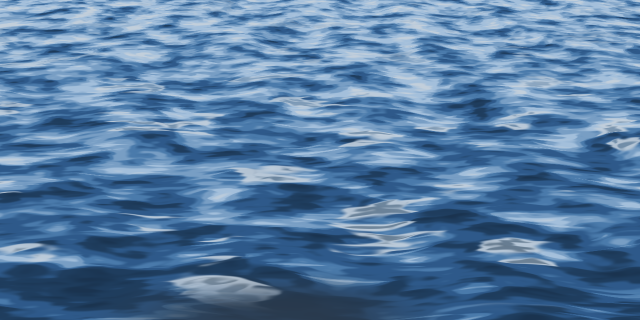
Give the GLSL for this texture, as a WebGL 1 fragment shader.

```glsl
precision highp float;
// Rippled open water seen at a low angle, pale far away and deep blue up close.
// Warped gradient noise on a receding plane gives the swell; a colour ramp shades
// it, and tapered noise contours add long silvery glints with darker cores.

uniform vec2 u_resolution;

#define HORIZON 1.33        // height where the plane would vanish
#define WAVE_DENSITY vec2(3.7, 18.5)
#define STEEPNESS 0.42      // sharpness of the lower edge of crests
#define WANDER 1.0          // bending of the crest lines
#define NEAR_TONE 0.19
#define FAR_TONE 0.79
#define NEAR_CONTRAST 0.60
#define FAR_CONTRAST 0.88
#define RIPPLE_STRENGTH 0.36
#define GLINT_WIDTH 0.21
#define GLINT_EDGE 0.05

const vec3 ABYSS  = vec3(0.10, 0.20, 0.31);
const vec3 DEEP   = vec3(0.12, 0.24, 0.37);
const vec3 BLUE   = vec3(0.18, 0.35, 0.54);
const vec3 MIDDLE = vec3(0.29, 0.48, 0.67);
const vec3 PALE   = vec3(0.47, 0.62, 0.77);
const vec3 SKY    = vec3(0.64, 0.75, 0.86);
const vec3 SILVER = vec3(0.76, 0.81, 0.86);
const vec3 CORE   = vec3(0.34, 0.40, 0.45);
const vec3 SILT   = vec3(0.17, 0.23, 0.30);

float hash(vec2 p) {
  vec3 q = fract(p.xyx * vec3(0.1031, 0.1030, 0.0973));
  q += dot(q, q.yzx + 33.33);
  return fract((q.x + q.y) * q.z);
}

float corner(vec2 cell, vec2 offset) {
  float a = 6.2832 * hash(cell);
  return dot(vec2(cos(a), sin(a)), offset);
}

// Gradient noise, roughly -0.7 to 0.7
float noise(vec2 p) {
  vec2 i = floor(p), f = p - i;
  vec2 u = f * f * f * (f * (f * 6.0 - 15.0) + 10.0);
  vec2 e = vec2(1.0, 0.0);
  return mix(mix(corner(i, f), corner(i + e.xy, f - e.xy), u.x),
             mix(corner(i + e.yx, f - e.yx), corner(i + e.xx, f - e.xx), u.x), u.y);
}

// Noise pulled down at its peaks, so that bright crests end sharply below
float crest(vec2 p) {
  return noise(p + vec2(0.0, STEEPNESS * noise(p)));
}

// Contour line of a field, as wide as asked and vanishing at zero width
float contour(float field, float width) {
  float line = 1.0 - smoothstep(width - GLINT_EDGE, width + GLINT_EDGE, abs(field));
  return line * smoothstep(0.0, GLINT_EDGE, width);
}

vec3 ramp(float t) {
  vec3 c = mix(ABYSS, DEEP, smoothstep(-0.15, 0.10, t));
  c = mix(c, BLUE, smoothstep(0.12, 0.28, t));
  c = mix(c, MIDDLE, smoothstep(0.36, 0.50, t));
  c = mix(c, PALE, smoothstep(0.54, 0.68, t));
  c = mix(c, SKY, smoothstep(0.74, 0.90, t));
  return mix(c, SILVER, smoothstep(1.0, 1.3, t));
}

vec3 water(vec2 uv, float aspect) {
  // Receding plane with gently wandering crest lines
  float s = HORIZON - uv.y;
  vec2 p = vec2((uv.x - 0.5) * aspect / s, -log(s)) * WAVE_DENSITY;
  p.y += WANDER * noise(p * vec2(0.55, 0.22) + 7.3);

  // Swell, chop and fine ripples
  float swell = crest(p + 31.7);
  vec2 q = p * vec2(2.0, 2.2) + vec2(0.0, 0.7 * swell);
  float chop = crest(vec2(q.x, q.y + 0.15 * q.x) + 53.1);
  float ripple = crest(vec2(p.x * 3.6, p.y * 4.8 - 0.4 * p.x + chop) + 11.9);
  float wave = swell + 0.6 * chop + RIPPLE_STRENGTH * ripple;

  // Broad light and dark patches
  float patches = noise(p * vec2(0.5, 0.2) + 91.0);
  float tone = mix(NEAR_TONE, FAR_TONE, uv.y) + 0.16 * patches;
  tone += mix(NEAR_CONTRAST, FAR_CONTRAST, uv.y) * wave;

  // Thin, nearly level light threads on the raised water
  float strand = noise(vec2(p.x * 0.8, p.y * 1.9 + 0.5 * swell) + 67.0);
  float lift = swell + 0.5 * noise(p * vec2(1.1, 0.8) + 23.0);
  tone += 0.24 * contour(strand, 0.22 * lift);
  vec3 color = ramp(tone);

  // Murky bed showing through at the front
  vec2 m = (uv - vec2(0.42, 0.0)) / vec2(0.32, 0.18);
  color = mix(color, SILT, 0.85 * (1.0 - smoothstep(0.2, 1.0, length(m))));

  // Long tapered glints: a silver rim around a muted core
  float field = noise(vec2(p.x * 0.5, p.y * 1.15 + 0.3 * chop) + vec2(17.0, 5.0));
  field += 0.12 * chop + 0.05 * ripple;
  float spread = noise(p * vec2(0.75, 0.45) + 41.0) + 0.35 * swell + 0.12 * ripple;
  float width = GLINT_WIDTH * smoothstep(0.08, 0.5, spread);
  float body = contour(field, width);
  float core = contour(field + 0.2 * ripple, width - 0.10) * smoothstep(0.06, 0.45, uv.y + 0.2);
  float reach = smoothstep(0.02, 0.14, uv.y) * (1.0 - 0.6 * smoothstep(0.6, 0.95, uv.y));
  vec3 shine = mix(SILVER, mix(CORE, PALE, uv.y), 0.85 * core);
  return mix(color, shine, 0.9 * body * reach);
}

void main() {
  // Four samples per pixel keep distant ripples smooth
  vec3 sum = vec3(0.0);
  for (int i = 0; i < 4; i++) {
    float k = float(i);
    vec2 jitter = vec2(mod(k, 2.0), floor(k / 2.0)) * 0.5 - 0.25;
    sum += water((gl_FragCoord.xy + jitter) / u_resolution, u_resolution.x / u_resolution.y);
  }
  gl_FragColor = vec4(sum / 4.0, 1.0);
}
```
